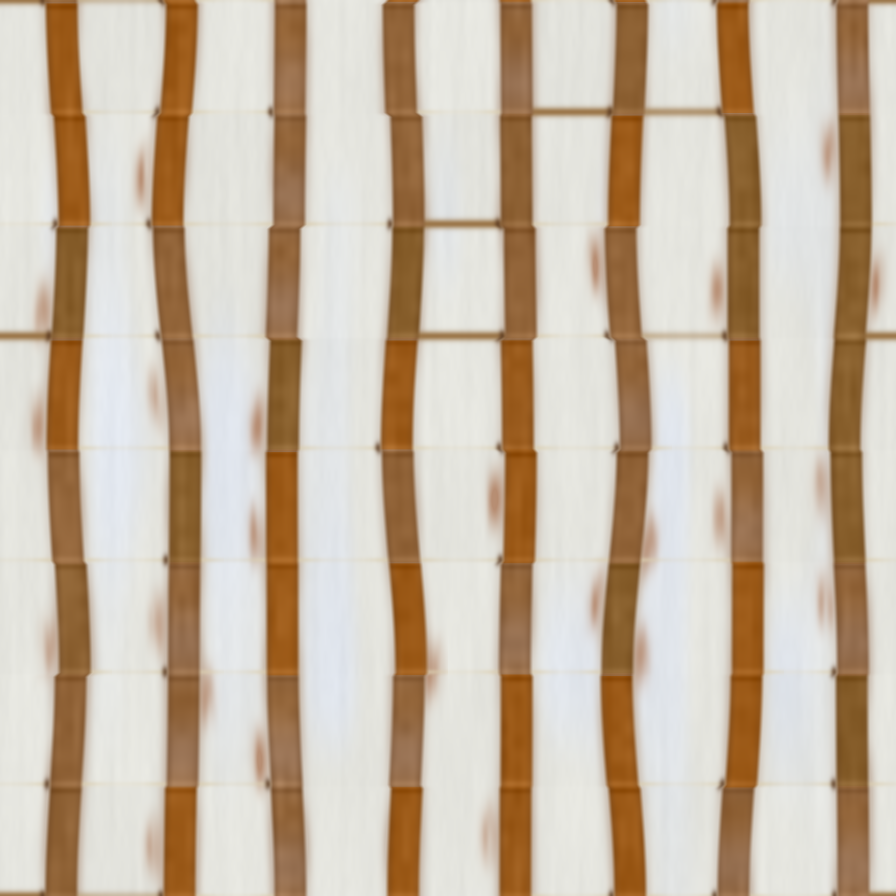
Reproduce this texture procedurally as a Shadertoy shader.

```glsl
// Whitewashed bamboo slats: eight pale planks parted by eight wavering brown strips.
// Each column is cut into eight segments whose tone, joints and rust smudges are
// drawn from a sine hash; all lattices wrap, so the tile repeats without a seam.

const float CELLS = 8.0;          // columns across and segments down
const float STRIP_CENTRE = 0.59;  // within a column
const float STRIP_HALF = 0.142;
const float EDGE_SOFT = 0.025;

const vec3 COOL_WHITE  = vec3(0.88, 0.90, 0.93);
const vec3 WARM_WHITE  = vec3(0.895, 0.895, 0.87);
const vec3 PALE_EDGE   = vec3(0.80, 0.75, 0.70);
const vec3 RUST        = vec3(0.69, 0.50, 0.38);
const vec3 JOINT_BROWN = vec3(0.60, 0.45, 0.27);
const vec3 CREAM       = vec3(0.86, 0.81, 0.69);
const vec3 OLIVE       = vec3(0.53, 0.37, 0.17);
const vec3 BROWN       = vec3(0.57, 0.39, 0.22);
const vec3 ORANGE      = vec3(0.61, 0.35, 0.09);
const vec3 DUSTY       = vec3(0.60, 0.45, 0.33);
const vec3 DARK        = vec3(0.36, 0.23, 0.13);

float hash(vec2 p) {
    return fract(sin(dot(p, vec2(127.1, 311.7))) * 43758.5453);
}

float bump(float x, float radius) {
    return exp(-x * x / (radius * radius));
}

// One random level per unit of y, blended over the last "soft" part of the unit.
float levels(float y, float period, float seed, float soft) {
    float k = floor(y);
    float a = hash(vec2(seed, mod(k, period)));
    float b = hash(vec2(seed, mod(k + 1.0, period)));
    return mix(a, b, smoothstep(1.0 - soft, 1.0, fract(y)));
}

// Value noise that wraps after "period" lattice cells.
float wrapNoise(vec2 p, vec2 period) {
    vec2 i = floor(p), f = fract(p);
    f = f * f * (3.0 - 2.0 * f);
    vec2 a = mod(i, period), b = mod(i + 1.0, period);
    return mix(mix(hash(a), hash(vec2(b.x, a.y)), f.x),
               mix(hash(vec2(a.x, b.y)), hash(b), f.x), f.y);
}

// Long thin grain, finer across than along.
float grain(vec2 uv, float across, float along) {
    return wrapNoise(uv * vec2(across, along), vec2(across, along)) - 0.5;
}

// Rust smudge beside a strip; "d" is the distance from the strip's centre line.
float smudge(float d, float y, float seed, float side, float chance) {
    float shifted = y + hash(vec2(seed, 3.3));
    float pick = hash(vec2(seed, mod(floor(shifted), CELLS)));
    float window = pow(sin(3.14159 * fract(shifted)), 3.0);
    return step(pick, chance) * window * bump(d - side, 0.07);
}

vec3 plankColor(vec2 uv, vec2 p, float plank, float column, float d) {
    float cool = wrapNoise(p * vec2(2.0, 0.5), vec2(16.0, 4.0));
    vec3 color = mix(WARM_WHITE, COOL_WHITE, smoothstep(0.5, 0.95, cool));
    color += 0.018 * (levels(p.y, CELLS, plank + 60.0, 0.04) - 0.5);
    color += 0.025 * grain(uv, 128.0, 8.0) + 0.012 * grain(uv, 256.0, 64.0);

    // soft staining along the strips
    float gap = abs(d) - STRIP_HALF;
    float stain = 0.45 + 0.9 * levels(p.y * 2.0, 16.0, plank + 80.0, 1.0);
    color = mix(color, PALE_EDGE, clamp(stain * bump(gap, 0.055), 0.0, 1.0));

    // rust smudges, broken up by the grain
    float wear = smudge(d, p.y, column + 20.0, -0.23, 0.26)
               + smudge(d, p.y, column + 40.0, 0.21, 0.12);
    wear *= 0.65 + 0.8 * grain(uv, 128.0, 16.0);
    return mix(color, RUST, clamp(wear, 0.0, 0.85));
}

// Cross joints: a few bold, the others faint and partial.
vec3 addJoints(vec3 color, vec2 p, float plank, float d) {
    float row = floor(p.y + 0.5);
    float dy = p.y - row;
    float pick = hash(vec2(plank + 101.0, mod(row, CELLS)));
    float bold = smoothstep(0.84, 0.92, pick);
    float fade = 0.3 + 0.7 * bump(abs(d) - STRIP_HALF, 0.16);
    float faint = 0.6 * step(0.3, pick) * fade;
    color = mix(color, CREAM, faint * bump(dy, 0.024));
    color = mix(color, JOINT_BROWN, 0.95 * bold * bump(dy, 0.042));
    float notch = step(0.5, pick) * bump(d + STRIP_HALF + 0.025, 0.03) * bump(dy, 0.05);
    return mix(color, DARK, 0.75 * notch);
}

vec3 stripColor(vec2 uv, vec2 p, float column, float d) {
    float tone = levels(p.y, CELLS, column + 140.0, 0.05);
    vec3 color = mix(OLIVE, BROWN, smoothstep(0.15, 0.4, tone));
    color = mix(color, DUSTY, smoothstep(0.5, 0.62, tone) * (0.5 + 0.5 * sin(p.y * 3.14159 * 2.0)));
    color = mix(color, ORANGE, smoothstep(0.7, 0.85, tone));
    color += 0.05 * grain(uv, 128.0, 16.0) + 0.04 * grain(uv, 64.0, 64.0);

    // raised node at each segment end, then darker sides
    float dy = p.y - floor(p.y + 0.5);
    color += 0.06 * bump(dy, 0.035) - 0.06 * bump(dy + 0.06, 0.03);
    float side = smoothstep(0.07, STRIP_HALF, abs(d));
    return mix(color, DARK, side * (d < 0.0 ? 0.28 : 0.2));
}

void mainImage(out vec4 fragColor, in vec2 fragCoord) {
    vec2 uv = fragCoord / iResolution.xy;
    vec2 p = uv * CELLS;
    float column = floor(p.x);
    float sway = 0.17 * (levels(p.y * 0.5, 4.0, column + 11.0, 1.0) - 0.5)
               + 0.05 * (levels(p.y, CELLS, column + 31.0, 0.05) - 0.5);
    float d = fract(p.x) - STRIP_CENTRE - sway;
    float plank = mod(column + step(0.0, d), CELLS);

    vec3 color = plankColor(uv, p, plank, column, d);
    color = addJoints(color, p, plank, d);
    float soft = max(EDGE_SOFT, CELLS / iResolution.x);
    float strip = 1.0 - smoothstep(-soft, soft, abs(d) - STRIP_HALF);
    color = mix(color, stripColor(uv, p, column, d), strip);
    fragColor = vec4(clamp(color, 0.0, 1.0), 1.0);
}
```
